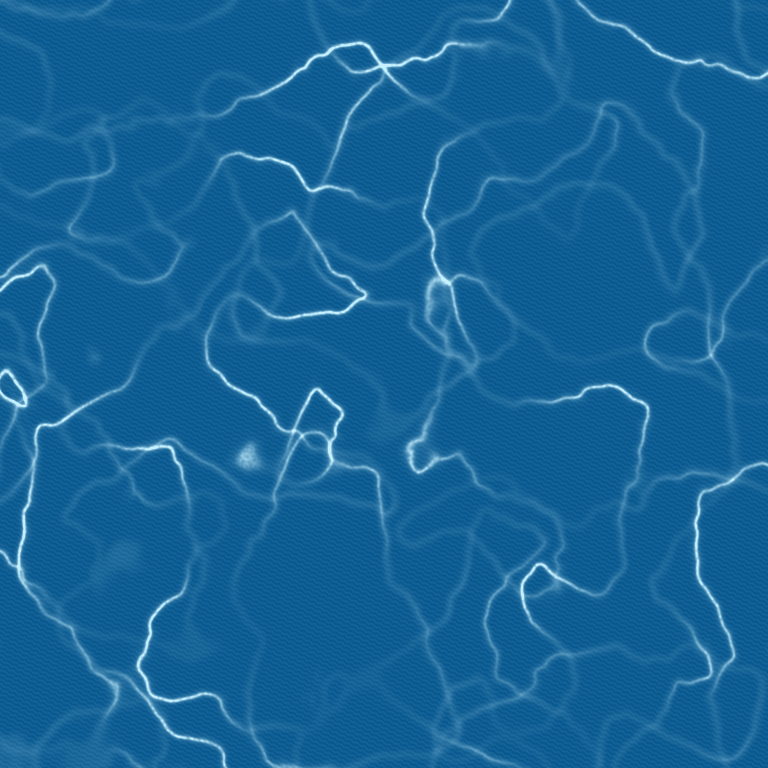
Write a WebGL 1 fragment shader that draws this texture.

```glsl
precision highp float;
// Deep blue water surface with thin, wandering threads of caustic light.
uniform vec2 u_resolution;

const vec3 DEEP_BLUE = vec3(0.025, 0.335, 0.545);
const vec3 WATER_BLUE = vec3(0.075, 0.385, 0.595);
const vec3 GLINT = vec3(0.77, 0.94, 1.0);

const int LAYERS = 4;
const float THREAD_FREQ = 3.3;      // cells per canvas in the first layer
const float FREQ_STEP = 0.6;        // added for each further layer
const float THREAD_LEVEL = 0.07;    // noise height traced by the threads
const float CORE_WIDTH = 0.0022;
const float HALO_WIDTH = 0.0058;
const float SLOPE_FLOOR = 1.3;      // flat spots below this slope smear out
const vec2 RIPPLE_FREQ = vec2(80.0, 158.0);
const vec2 WOBBLE_FREQ = vec2(94.0, -31.0);
const float TAU = 6.2831853;

vec2 hashGradient(vec2 cell) {
  vec2 h = vec2(dot(cell, vec2(127.1, 311.7)), dot(cell, vec2(269.5, 183.3)));
  return fract(sin(h) * 43758.545) * 2.0 - 1.0;
}

float gradientNoise(vec2 p) {
  vec2 i = floor(p);
  vec2 f = p - i;
  vec2 u = f * f * f * (f * (f * 6.0 - 15.0) + 10.0);
  float a = dot(hashGradient(i), f);
  float b = dot(hashGradient(i + vec2(1.0, 0.0)), f - vec2(1.0, 0.0));
  float c = dot(hashGradient(i + vec2(0.0, 1.0)), f - vec2(0.0, 1.0));
  float d = dot(hashGradient(i + 1.0), f - 1.0);
  return mix(mix(a, b, u.x), mix(c, d, u.x), u.y);
}

vec2 noisePair(vec2 p) {
  return vec2(gradientNoise(p), gradientNoise(p + vec2(37.3, 91.7)));
}

// Height field whose level line forms the threads, bent at three scales.
float threadField(vec2 p, float freq, vec2 seed) {
  vec2 q = p + 0.13 * noisePair(p * 4.3 + seed);
  q += 0.045 * noisePair(p * 13.0 + seed);
  q += 0.010 * noisePair(p * 42.0 + seed);
  return gradientNoise(q * freq + seed) - THREAD_LEVEL;
}

// Approximate distance from p to the nearest thread of a layer.
float threadDistance(vec2 p, float freq, vec2 seed) {
  const float STEP = 0.001;
  float n = threadField(p, freq, seed);
  vec2 slope = vec2(threadField(p + vec2(STEP, 0.0), freq, seed),
                    threadField(p + vec2(0.0, STEP), freq, seed)) - n;
  return abs(n) / max(length(slope) / STEP, SLOPE_FLOOR);
}

float bell(float d, float width) {
  return exp(-d * d / (width * width));
}

void main() {
  vec2 p = gl_FragCoord.xy / u_resolution.y;

  // Fine slanted ripple weave of the still water
  float wobble = 0.9 * sin(TAU * dot(p, WOBBLE_FREQ));
  float ripple = sin(TAU * dot(p, RIPPLE_FREQ) + wobble);
  vec3 color = mix(DEEP_BLUE, WATER_BLUE, 0.56 + 0.44 * ripple);

  // Threads: a faint wide halo everywhere, a bright core in patches
  float light = 0.0;
  float sparkle = 1.0 + 0.7 * gradientNoise(p * 210.0);
  for (int i = 0; i < LAYERS; i++) {
    float layer = float(i);
    vec2 seed = vec2(17.3, 29.1) * (layer + 1.0);
    float d = threadDistance(p, THREAD_FREQ + FREQ_STEP * layer, seed);
    float patchNoise = gradientNoise(p * 3.7 + seed.yx + 5.5);
    float glow = smoothstep(-0.02, 0.40, patchNoise);
    float faint = 0.05 + 0.10 * smoothstep(-0.3, 0.2, patchNoise);
    light += faint * bell(d, HALO_WIDTH);
    light += 0.95 * glow * sparkle * bell(d, CORE_WIDTH);
  }

  color = mix(color, GLINT, clamp(light, 0.0, 1.0));
  gl_FragColor = vec4(color, 1.0);
}
```
